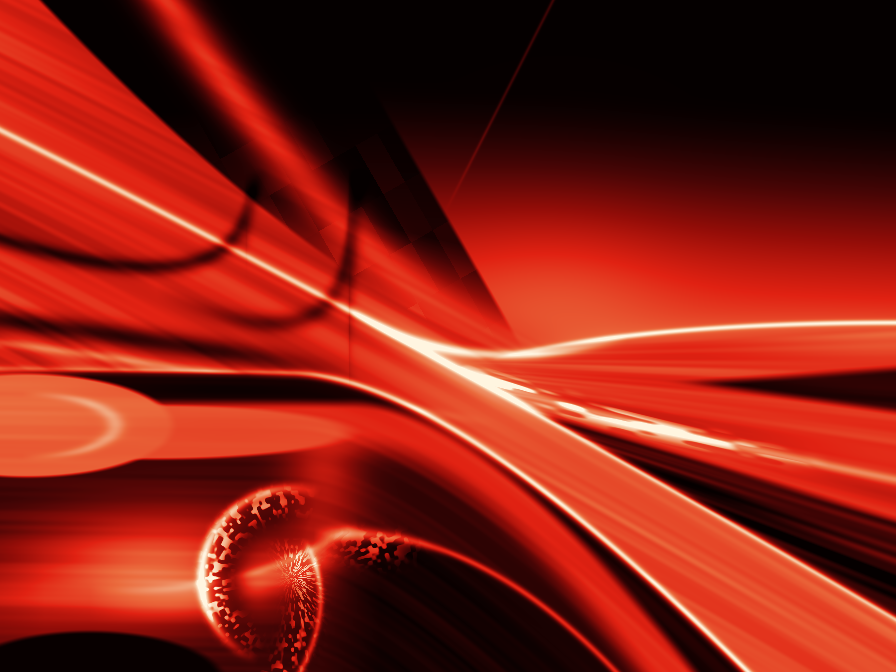
This background is drawn by a Shadertoy shader. Its source:

```glsl
// Abstract red light trails sweeping across a dark sky to a bright crossing.
// Curves split the 4 x 3 canvas into regions; each paints a heat level,
// which a black - red - orange - cream ramp then colours.

float hash(vec2 p) { return fract(sin(dot(p, vec2(127.1, 311.7))) * 43758.5); }

float noise(vec2 p) {
  vec2 i = floor(p), f = fract(p);
  f *= f * (3. - 2. * f);
  return mix(mix(hash(i), hash(i + vec2(1, 0)), f.x),
             mix(hash(i + vec2(0, 1)), hash(i + 1.), f.x), f.y);
}

// Long fibres, about -0.5 to 0.5
float streak(float along, float across) {
  return .6 * noise(vec2(along, across * 14.)) + .4 * noise(vec2(along, across * 47.)) - .5;
}

// Distance above a quadratic Bezier (ab = two points) extended by its tangents
float curve(vec2 p, vec4 ab, vec2 c) {
  vec2 a = ab.xy, B = ab.zw - a, A = c - ab.zw - B;
  float C = a.x - p.x;
  float t = clamp(-C / (B.x + sqrt(max(B.x * B.x - A.x * C, 0.))), 0., 1.);
  vec2 q = p - a - t * (2. * B + t * A), d = B + t * A;
  return (q.y * d.x - q.x * d.y) / length(d);
}

float fill(float d, float soft) { return smoothstep(-soft, soft, d); }
float glow(float d, float width) { return exp(-d * d / (width * width)); }
float ramp(float a, float b, float x) { return clamp((x - a) / (b - a), 0., 1.); }
float ellipse(vec2 p, vec2 r) { return (length(p / r) - 1.) * r.y; }
float wedge(vec2 q, float low, float high) { return fill(q.y - low * q.x, .025) * fill(high * q.x - q.y, .025); }
void paint(inout float v, float target, float mask) { v = mix(v, target, mask); }

vec3 heat(float v) {
  vec3 tones[7] = vec3[7](vec3(.02, 0, 0), vec3(.28, .02, .02), vec3(.58, .05, .03), vec3(.88, .13, .07),
    vec3(.92, .42, .24), vec3(.95, .73, .58), vec3(1, .96, .88));
  vec3 col = tones[0];
  for (int i = 1; i < 7; i++) col = mix(col, tones[i], clamp(v - float(i - 1), 0., 1.));
  return col;
}

// Everything beneath the long white arc
float lowerScene(vec2 p, float arc) {
  float x = p.x, y = p.y, fibre = streak(x, arc);
  float swoopTop = curve(p, vec4(1.56, 1.2, 2.15, 1.2), vec2(3.1, 0));
  float swoopLow = curve(p, vec4(1.6, 1, 2.1, 1), vec2(2.85, 0));
  // Cream haze, red shelf and swoop, darkness above
  float v = .7 + .7 * fibre + 1.8 * glow(x - 1.45, .18) * ramp(.3, .9, y);
  v += 3. * glow(length((p - vec2(.72, .48)) / vec2(.6, .24)), 1.) + 1.5 * glow(y - .32, .2) * ramp(1.2, .2, x);
  paint(v, 3. + .7 * fibre, fill(swoopLow, .08));
  paint(v, .3 + .5 * fibre, fill(swoopTop, .03) * ramp(-.2, .4, x));
  // Overlapping orange lenses
  float disc = ellipse(p - vec2(.12, 1.1), vec2(.65, .23));
  paint(v, 3.6 + .4 * fibre, fill(-ellipse(p - vec2(.68, 1.07), vec2(.88, .12)), .01));
  paint(v, 3.85 + .5 * fibre, fill(-disc, .01));
  v += .8 * glow(disc + .09, .015) * ramp(.1, .4, x);
  // Rising and falling trails over a black hollow
  float fall = curve(p, vec4(1.45, .61, 2.1, .68), vec2(2.75, 0));
  float rise = curve(p, vec4(.3, .38, 1, .3), vec2(1.55, .63));
  paint(v, .25 + .5 * fibre, fill(-fall, .04) * ramp(1.45, 1.7, x));
  v += 2.6 * glow(fall, .015 + .02 * ramp(2., 1.5, x)) * ramp(1.4, 1.55, x);
  v += (glow(rise, .02) + 1.5 * glow(rise + .05, .08)) * ramp(.4, 1.1, x) * ramp(1.6, 1.4, x);
  // Curled ribbons broken into lit windows
  float angle = atan(y - .42, 1.3 - x), ring = ellipse(p - vec2(1.3, .42), vec2(.4));
  float curl = ramp(1.9, 1.3, angle) * ramp(-1.2, -.5, angle);
  float windows = smoothstep(.5, .75, noise(vec2(angle * 22., ring * 50.)));
  paint(v, .8, .75 * glow(ring + .12, .08) * curl);
  v += curl * (2.8 * glow(ring, .022) + 3.2 * windows * glow(ring + .06, .05));
  float tail = curve(p.yx, vec4(0, 1.34, .3, 1.5), vec2(.55, 1.38));
  v += ramp(.6, .48, y) * (2.2 * glow(tail, .014) + 2.5 * windows * glow(tail + .07, .06));
  v += 3. * windows * glow(x - 1.68, .12) * glow(y - .55, .06);
  return mix(v, .05, fill(-ellipse(p - vec2(.4, -.05), vec2(.6, .23)), .012));
}

void mainImage(out vec4 fragColor, in vec2 fragCoord) {
  vec2 p = fragCoord / iResolution.xy * vec2(4, 3);
  float x = p.x, y = p.y;
  float top = curve(p, vec4(.18, 3, 1.5, 1.62), vec2(2.35, 1.4));
  float hot = curve(p, vec4(0, 2.42, 2, 1.42), vec2(4, .24));
  float horizon = curve(p, vec4(2.2, 1.4, 2.9, 1.56), vec2(4, 1.56));
  float arc = curve(p, vec4(1.3, 1.33, 2, 1.32), vec2(3.33, 0));
  float fibre = streak(x * .7, hot);

  // Sky glow, a faint ray and dark tilted panels
  float v = 3.2 * smoothstep(2.6, 1.55, y + .06 * x - .16) + .5 * glow(length(p - vec2(2.5, 1.7)), .5);
  v += .8 * glow(x - .94 - .51 * y, .008) * ramp(2.05, 2.4, y);
  float side = .87 * x + .5 * y - 2.75;
  float block = hash(floor(mat2(.87, -.5, .5, .87) * p * vec2(9, 4)));
  paint(v, 2.7 * ramp(1.95, 1.6, y + .25 * x - .47) + .9 * block * ramp(2.5, 2., y), fill(-side, .012));

  // Upper beam, then the wide beam below it
  float beam = curve(p, vec4(.74, 3, 1.6, 1.75), vec2(2.3, 1.42));
  paint(v, 3.1 + fibre, glow(beam, .095));
  float body = 2.45 + 1.1 * fibre + .7 * exp(-abs(hot) / .15) + .5 * ramp(1., 0., x) * fill(hot, .1);
  paint(v, body, fill(-top, .012));

  // Dark loops and bands between the hot line and the arc
  float loopA = curve(p, vec4(0, 1.93, .98, 1.63), vec2(1.1, 2.05));
  float loopB = curve(p, vec4(.6, 1.75, 1.5, 1.3), vec2(1.56, 1.9));
  float gap = curve(p, vec4(0, 1.57, .8, 1.47), vec2(1.5, 1.34));
  paint(v, 3. + 1.3 * fibre, fill(-loopA, .02) * fill(-hot, .02));
  v -= ramp(2.25, 1.95, y) * (2. * glow(loopA, .035) + 1.6 * glow(loopB, .04) * ramp(.7, 1.2, x));
  paint(v, .6 + fibre, glow(gap, .05) * ramp(1.6, 1., x));
  v += glow(gap + .1, .02);
  paint(v, 3.45 + 1.1 * fibre, fill(-hot, .01) * ramp(1.6, 2.2, x));

  // Fan of shards right of the crossing
  float fan = streak(x, (y - 1.4) / max(x - 1.5, .2) * 2.);
  float right = 3. + 1.2 * fan + .3 * ramp(1.2, 1.5, y);
  paint(right, .4 + 1.2 * fan, wedge(p - vec2(3.1, 1.29), -.14, .07));
  paint(right, .7 + 3. * fan, wedge(p - vec2(2.3, 1.19), -.6, -.3));
  float spark = curve(p, vec4(2.3, 1.26, 2.8, 1.1), vec2(4, .86));
  float glint = smoothstep(.35, .75, noise(vec2(x * 9., spark * 60.))) * ramp(3.7, 2.8, x);
  right += 3.5 * glow(spark, .04) * glint + 1.2 * glow(spark, .02);
  paint(v, right, fill(-horizon, .01) * fill(hot, .01) * ramp(2., 2.3, x));

  // Lower scene, then the bright lines
  paint(v, lowerScene(p, arc), fill(-arc, .012));
  v += mix(1.2, 3.2, ramp(1.1, 1.5, x)) * glow(arc, .018);
  v += 2.2 * glow(hot, .015) + (.4 + 2. * glow(x - 2., .4)) * exp(-abs(hot) / .05);
  float flare = curve(p, vec4(1.56, 1.62, 2.05, 1.3), vec2(2.75, 1.48));
  v += 2.4 * glow(flare, .022) * ramp(1.5, 1.9, x) * ramp(2.8, 2.4, x);
  v += (2.2 * glow(horizon, .012) + .5 * exp(-abs(horizon) / .06)) * ramp(2.2, 2.7, x);
  fragColor = vec4(heat(v), 1);
}
```
